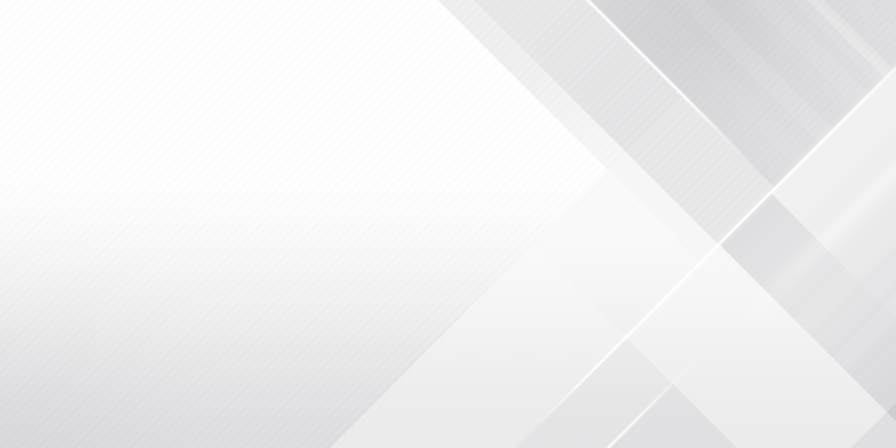
Reproduce this background procedurally as a WebGL 1 fragment shader.

```glsl
precision highp float;
// Pale grey background of crossing diagonal glass panels, bright edges and fine hatching.

uniform vec2 u_resolution;

// Antialiased step at position a, about one pixel wide.
float edge(float a, float t) {
  float w = 1.0 / u_resolution.y;
  return smoothstep(a - w, a + w, t);
}

float band(float a, float b, float t) {
  return edge(a, t) - edge(b, t);
}

// Soft stripe centred on c.
float streak(float c, float width, float t) {
  float k = (t - c) / width;
  return exp(-k * k);
}

float hash(float n) {
  return fract(sin(n * 91.7) * 437.58);
}

void main() {
  vec2 p = gl_FragCoord.xy / u_resolution.y;
  p.x *= 2.0 * u_resolution.y / u_resolution.x;
  float fall = p.x + p.y;  // constant along falling diagonals
  float rise = p.x - p.y;  // constant along rising diagonals

  // White sky fading to grey at the bottom
  float shade = mix(0.865, 1.0, smoothstep(-0.1, 0.65, p.y));
  shade -= 0.02 * smoothstep(0.5, 0.0, p.x) * smoothstep(0.7, 0.0, p.y);

  // Large light panel in the lower centre
  float panel = mix(0.922, 0.98, smoothstep(0.0, 0.5, p.y));
  shade = mix(shade, panel, edge(0.737, rise));
  shade -= 0.01 * edge(1.645, fall) * edge(0.737, rise) * smoothstep(0.6, 0.2, p.y);

  // Falling bands at the upper right
  float rim = mix(0.94, 0.968, smoothstep(0.2, 0.75, rise));
  shade = mix(shade, rim, edge(1.977, fall));
  float body = mix(0.91, 0.9, smoothstep(0.2, 0.7, rise));
  body += 0.012 * edge(0.737, rise);
  shade = mix(shade, body, edge(2.058, fall));
  vec2 corner = p - vec2(1.54, 1.0);
  float deep = 0.882 - 0.06 * exp(-14.0 * dot(corner, corner));
  deep -= 0.02 * streak(2.25, 0.08, fall) * smoothstep(0.7, 1.1, rise);
  shade = mix(shade, deep, edge(2.31, fall));

  // Lower right panels beyond the bright rising edge
  float glass = mix(0.925, 0.972, smoothstep(0.0, 0.45, p.y));
  float tail = mix(0.895, 0.935, smoothstep(0.0, 0.35, p.y));
  tail -= 0.015 * edge(1.357, rise);
  glass = mix(tail, glass, edge(1.645, fall));
  float cross = mix(0.875, 0.9, smoothstep(1.15, 1.4, rise));
  cross -= 0.045 * smoothstep(1.45, 1.9, rise);
  glass = mix(glass, cross, edge(2.06, fall));
  float far = mix(0.945, 0.88, smoothstep(1.2, 1.8, rise));
  glass = mix(glass, far, edge(2.29, fall));
  shade = mix(shade, glass, edge(1.15, rise));
  shade -= 0.05 * edge(1.9, rise);

  // Translucent streaks scattered over the right side
  float upper = 1.0 - edge(1.15, rise);
  for (int i = 0; i < 7; i++) {
    float n = float(i);
    float a = 2.4 + 0.085 * n + 0.03 * hash(n + 1.0);
    shade += 0.02 * (hash(n + 4.0) - 0.3) * band(a, a + 0.06, fall) * upper;
    float b = 1.2 + 0.09 * n + 0.03 * hash(n + 9.0);
    shade += 0.02 * (hash(n + 13.0) - 0.4) * band(b, b + 0.06, rise) * edge(2.06, fall);
  }
  shade += 0.025 * band(2.8, 2.84, fall) * upper;
  shade += 0.025 * streak(1.38, 0.03, rise) * smoothstep(1.9, 2.3, fall);

  // Fine rising hatch, faint over the panels
  float hatch = 0.5 + 0.5 * cos(6.2832 * 48.0 * rise);
  float lower = edge(0.737, rise) * (1.0 - edge(2.058, fall));
  shade -= 0.01 * hatch * mix(1.0, 0.3, max(lower, edge(1.15, rise)));

  // Bright edges that taper along their length
  float glint = streak(2.312, 0.005, fall) * smoothstep(1.12, 0.7, rise);
  glint += 0.9 * streak(1.15, 0.0045, rise) * smoothstep(1.2, 1.5, fall) * smoothstep(3.3, 2.5, fall);
  glint += 0.9 * streak(1.357, 0.005, rise) * smoothstep(1.8, 1.4, fall);
  glint += 0.15 * streak(1.15, 0.015, rise) * smoothstep(1.4, 1.9, fall);
  shade = mix(shade, 1.0, clamp(glint, 0.0, 1.0));

  // Slight cool tint in the greys
  vec3 color = vec3(shade) + (1.0 - shade) * vec3(-0.01, 0.0, 0.05);
  gl_FragColor = vec4(clamp(color, 0.0, 1.0), 1.0);
}
```
